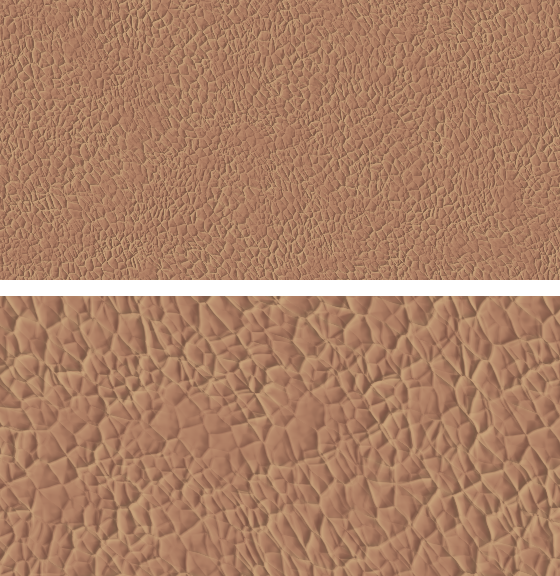
Top: the whole. Bottom: its middle third, enlarged.
Reproduce this texture procedurally as a Shadertoy shader.

```glsl
// Pebbled tan leather: two layers of warped, stretched Voronoi cells form a
// height field of rounded grains between creases. It is lit from the upper
// left by a directional difference, then coloured with a three-stop ramp.

#define GRAIN_DENSITY 31.0
#define GRAIN_STRETCH vec2(1.28, 0.80)
#define GRAIN_ANGLE 0.6
#define CREASE_FALLOFF 5.5
#define FINE_DEPTH 0.34
#define RELIEF 0.37
#define LIGHT_STEP 0.0019
#define LIGHT_DIR vec2(-0.88, 0.47)
#define SHADOW vec3(0.490, 0.335, 0.270)
#define LEATHER vec3(0.682, 0.496, 0.390)
#define HIGHLIGHT vec3(0.755, 0.585, 0.452)
#define CREASE_TINT vec3(0.025, 0.050, 0.027)

vec2 hash2(vec2 p) {
    vec3 q = fract(p.xyx * vec3(0.1031, 0.1030, 0.0973));
    q += dot(q, q.yzx + 33.33);
    return fract((q.xx + q.yz) * q.zy);
}

float cornerRamp(vec2 cell, vec2 offset) {
    return dot(hash2(cell + 71.0) * 2.0 - 1.0, offset);
}

float gradientNoise(vec2 p) {
    vec2 i = floor(p), f = p - i;
    vec2 u = f * f * f * (f * (f * 6.0 - 15.0) + 10.0);
    vec2 e = vec2(1.0, 0.0);
    return mix(mix(cornerRamp(i, f), cornerRamp(i + e, f - e), u.x),
               mix(cornerRamp(i + e.yx, f - e.yx), cornerRamp(i + 1.0, f - 1.0), u.x), u.y);
}

vec2 noise2(vec2 p) {
    return vec2(gradientNoise(p), gradientNoise(p + 37.7));
}

vec2 cellPoint(vec2 cell) {
    return 0.5 + 0.85 * (hash2(cell + 113.0) - 0.5);
}

// Distance to the nearest Voronoi border
float borderDistance(vec2 p) {
    vec2 i = floor(p), f = p - i;
    vec2 nearestCell = vec2(0.0), nearest = vec2(0.0);
    float best = 9.0;
    for (int y = -1; y <= 1; y++)
    for (int x = -1; x <= 1; x++) {
        vec2 cell = vec2(x, y);
        vec2 r = cell + cellPoint(i + cell) - f;
        if (dot(r, r) < best) {
            best = dot(r, r);
            nearest = r;
            nearestCell = cell;
        }
    }
    float border = 9.0;
    for (int y = -2; y <= 2; y++)
    for (int x = -2; x <= 2; x++) {
        if (x == 0 && y == 0) continue;
        vec2 cell = nearestCell + vec2(x, y);
        vec2 r = cell + cellPoint(i + cell) - f;
        border = min(border, dot(0.5 * (r + nearest), normalize(r - nearest)));
    }
    return max(border, 0.0);
}

float creaseDepth(vec2 p) {
    return exp(-CREASE_FALLOFF * borderDistance(p));
}

// Height of the hide: deep main creases, shallow ones across the grains, bumps
float hideHeight(vec2 p) {
    float bumps = 0.30 * gradientNoise(p * 38.0 + 3.0);
    float patches = 0.8 * gradientNoise(p * 5.0) + 0.9 * gradientNoise(p * 20.0 + 8.0);
    float mainDepth = clamp(0.80 + patches, 0.15, 1.4);
    float fineDepth = FINE_DEPTH * clamp(1.0 + 2.5 * gradientNoise(p * 13.0 + 5.0), 0.0, 2.0);

    p += 0.06 * noise2(p * 3.0) + 0.009 * noise2(p * 14.0) + 0.004 * noise2(p * 45.0);
    float c = cos(GRAIN_ANGLE), s = sin(GRAIN_ANGLE);
    vec2 q = mat2(c, -s, s, c) * p * GRAIN_STRETCH * GRAIN_DENSITY;
    return bumps - mainDepth * creaseDepth(q) - fineDepth * creaseDepth(q * 1.6 + 19.0);
}

void mainImage(out vec4 fragColor, in vec2 fragCoord) {
    vec2 p = fragCoord / iResolution.y;

    // Slope that faces the light
    vec2 away = -LIGHT_DIR * LIGHT_STEP;
    float behind = hideHeight(p + away), ahead = hideHeight(p - away);
    float slope = (behind - ahead) / (2.0 * LIGHT_STEP * GRAIN_DENSITY);
    float crease = smoothstep(0.35, 1.0, -0.5 * (behind + ahead));

    // Tone: relief, broad unevenness and fine pores
    float tone = RELIEF * slope;
    tone += 0.10 * gradientNoise(p * 4.0 + 9.0) + 0.45 * gradientNoise(p * 115.0);
    tone /= sqrt(1.0 + 0.5 * tone * tone);

    // Worn crease bottoms are paler and more yellow than the grains
    vec3 color = tone < 0.0 ? mix(LEATHER, SHADOW, -tone) : mix(LEATHER, HIGHLIGHT, tone);
    color += CREASE_TINT * (crease - 0.18);
    fragColor = vec4(color, 1.0);
}
```
